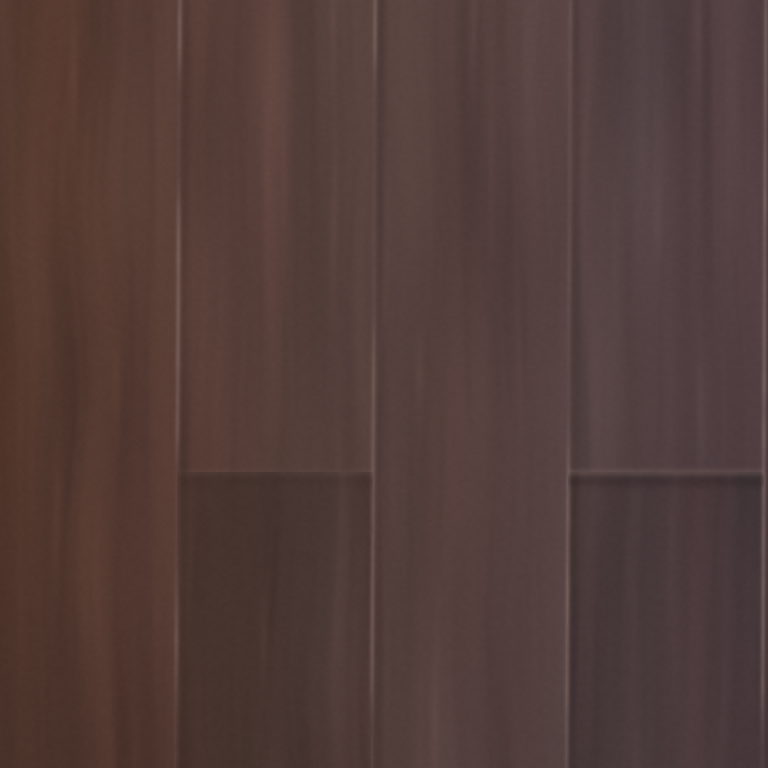
Give the GLSL for this texture, as a Shadertoy shader.

```glsl
// Dark wooden floor: four columns of long upright planks with staggered ends.
// Stretched value noise gives the grain; worn pale seams and a warm-to-cool
// light falling across the floor finish it.

const float PLANK_WIDTH = 0.2545;
const float PLANK_LENGTH = 1.3;
const vec2 FIRST_CORNER = vec2(0.229, 0.385);
const vec3 WARM_BROWN = vec3(0.322, 0.216, 0.178);
const vec3 MID_BROWN = vec3(0.330, 0.248, 0.232);
const vec3 COOL_BROWN = vec3(0.308, 0.242, 0.254);
const vec3 SEAM_PALE = vec3(0.54, 0.45, 0.43);

float hash(vec2 p) {
    return fract(sin(dot(p, vec2(127.1, 311.7))) * 43758.5453);
}

float noise(vec2 p) {
    vec2 i = floor(p), f = fract(p);
    f = f * f * (3.0 - 2.0 * f);
    return mix(mix(hash(i), hash(i + vec2(1, 0)), f.x),
               mix(hash(i + vec2(0, 1)), hash(i + vec2(1, 1)), f.x), f.y);
}

// Soft line of the given half width around distance zero
float softLine(float d, float halfWidth) {
    return exp(-d * d / (halfWidth * halfWidth));
}

// Signed distance to the nearest whole number, in canvas units
float nearestEdge(float t, float size) {
    return (fract(t + 0.5) - 0.5) * size;
}

// Long wavy fibres, broad to fine, centred on zero
float grain(vec2 p, float seed) {
    p.x += 0.022 * (noise(vec2(p.x * 9.0, p.y * 4.0) + seed) - 0.5);
    float broad = noise(p * vec2(24.0, 1.8) + seed) - 0.5;
    float medium = noise(p * vec2(58.0, 2.6) + seed * 1.7) - 0.5;
    float fine = noise(p * vec2(135.0, 5.0) + seed * 2.3) - 0.5;
    return 0.15 * broad + 0.085 * medium + 0.045 * fine;
}

// A few short pale flecks scattered over one plank
float flecks(vec2 local, vec2 plank) {
    float sum = 0.0;
    for (int i = 0; i < 4; i++) {
        vec2 key = plank + float(i) * vec2(7.3, 3.1);
        vec2 centre = vec2(mix(0.15, 0.85, hash(key)) * PLANK_WIDTH,
                           hash(key + 5.0) * PLANK_LENGTH);
        vec2 d = local - centre;
        d.x += 0.04 * d.y * (hash(key + 9.0) - 0.5);
        float reach = mix(0.05, 0.11, hash(key + 13.0));
        sum += softLine(d.x, 0.006) * softLine(d.y, reach);
    }
    return sum;
}

// Light across the floor: warm left, neutral middle, cool right
vec3 floorTint(vec2 p) {
    vec3 tint = mix(WARM_BROWN, MID_BROWN, smoothstep(0.0, 0.52, p.x));
    tint = mix(tint, COOL_BROWN, smoothstep(0.45, 1.0, p.x));
    return tint * mix(0.95, 1.05, p.y);
}

void mainImage(out vec4 fragColor, in vec2 fragCoord) {
    vec2 p = fragCoord / iResolution.xy;

    // Plank layout: every other column is shifted by half a plank
    float across = (p.x - FIRST_CORNER.x - 0.005 * p.y) / PLANK_WIDTH;
    float column = floor(across);
    float shifted = mod(column, 2.0);
    float along = (p.y - FIRST_CORNER.y) / PLANK_LENGTH + 0.5 * shifted;
    vec2 plank = vec2(column, floor(along));
    vec2 local = vec2(fract(across) * PLANK_WIDTH, fract(along) * PLANK_LENGTH);
    float seed = 40.0 * hash(plank + 2.0);

    // Wood: plank tone, fibres, cloudy stains and flecks
    float tone = 1.0 + 0.04 * (hash(plank + 17.0) - 0.5);
    tone -= 0.06 * mod(plank.y, 2.0);
    tone += grain(p, seed);
    tone += 0.10 * (noise(p * vec2(7.0, 4.0) + seed) - 0.5);
    tone += 0.09 * flecks(local, plank);
    vec3 color = floorTint(p) * tone;
    float blush = noise(p * vec2(13.0, 2.2) + seed + 20.0) - 0.5;
    color += blush * vec3(0.012, -0.006, -0.010);

    // Long seams: a worn pale line with a shadow on its right
    float seamDistance = nearestEdge(across, PLANK_WIDTH);
    float seamId = floor(across + 0.5);
    float wear = smoothstep(0.3, 0.8, noise(vec2(seamId * 5.3 + 1.0, p.y * 6.0)));
    wear *= mix(0.65, 1.0, noise(vec2(seamId * 3.7, p.y * 30.0)));
    color *= 1.0 - 0.11 * softLine(seamDistance - 0.008, 0.007);
    color = mix(color, SEAM_PALE, (0.12 + 0.45 * wear) * softLine(seamDistance, 0.0032));

    // Plank ends: a faint pale edge with a shadow below, clearer to the right
    float endDistance = nearestEdge(along, PLANK_LENGTH);
    float clarity = mix(0.3, 1.0, smoothstep(0.35, 0.8, p.x));
    color *= 1.0 - 0.13 * clarity * softLine(endDistance + 0.011, 0.009);
    color = mix(color, SEAM_PALE, 0.24 * clarity * softLine(endDistance, 0.005));

    // Fine speckle, fixed to the canvas
    color += 0.010 * (noise(p * 230.0) - 0.5);
    fragColor = vec4(color, 1.0);
}
```
